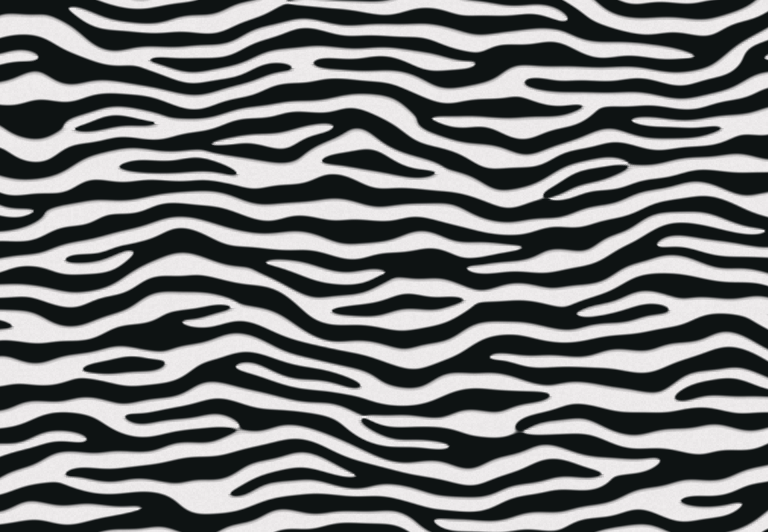
Reproduce this pattern procedurally as a WebGL 2 fragment shader.

```glsl
#version 300 es
precision highp float;
// Zebra hide: dark wavy bands on pale paper, forking and tapering at random.
// A complex wave runs up the canvas; scattered whirls twist its phase, so that
// bands split, merge or end there. The real part, plus a bias, is the ink.

uniform vec2 u_resolution;
out vec4 fragColor;

const float TAU = 6.2831853;
const float BANDS = 17.0;                 // bands per canvas height
const vec2 CELL = vec2(0.19, 0.118);      // one fork per cell
const float STRETCH = 0.46;               // below 1 draws forks out sideways
const float CORE = 0.006;                 // roundness of band tips
const vec3 INK = vec3(0.055, 0.073, 0.075);
const vec3 PAPER = vec3(0.925, 0.915, 0.917);

vec2 hash2(vec2 cell) {
  vec3 h = fract(cell.xyx * vec3(0.1031, 0.1030, 0.0973));
  h += dot(h, h.yzx + 33.33);
  return fract((h.xx + h.yz) * h.zy);
}

vec2 complexMul(vec2 a, vec2 b) {
  return vec2(a.x * b.x - a.y * b.y, a.x * b.y + a.y * b.x);
}

// Layered sines: shared hills and small ripples of the bands.
float undulation(vec2 p) {
  return 0.024 * sin(6.8 * p.x + 1.8 * sin(4.0 * p.y) + 0.6)
       + 0.015 * sin(13.5 * p.x + 8.0 * p.y + 2.1)
       + 0.007 * sin(27.0 * p.x - 15.0 * p.y + 4.0)
       + 0.002 * sin(55.0 * p.x + 31.0 * p.y);
}

// Layered sines: where bands swell and where they thin out.
float swelling(vec2 p) {
  return 0.22 * sin(17.0 * p.x + 3.0 * sin(11.0 * p.y + 1.0))
       + 0.19 * sin(29.0 * p.x - 41.0 * p.y + 2.0 * sin(7.0 * p.x))
       + 0.10 * sin(53.0 * p.x + 37.0 * p.y);
}

// Phase twist of all forks; neighbouring cells turn opposite ways.
vec2 forkTwist(vec2 p, float aspect) {
  vec2 twist = vec2(1.0, 0.0);
  int columns = int(ceil(aspect / CELL.x));
  int rows = int(ceil(1.0 / CELL.y));
  for (int row = -1; row <= rows; row++) {
    for (int column = -1; column <= columns; column++) {
      vec2 cell = vec2(column, row);
      vec2 center = (cell + 0.08 + 0.84 * hash2(cell + 17.0)) * CELL;
      vec2 offset = (p - center) * vec2(STRETCH, 1.0);
      offset *= inversesqrt(dot(offset, offset) + CORE * CORE);
      offset.y *= ((row + column) & 1) == 0 ? 1.0 : -1.0;
      twist = complexMul(twist, offset);
    }
  }
  return twist;
}

// Positive inside the dark bands.
float inkField(vec2 p, float aspect) {
  float phase = TAU * BANDS * (p.y + undulation(p));
  vec2 wave = complexMul(vec2(cos(phase), sin(phase)), forkTwist(p, aspect));
  return wave.x + 0.06 + swelling(p);
}

// Faint fibre mottling of the paper.
float paperGrain(vec2 p) {
  float fibre = sin(190.0 * p.x + 5.0 * sin(83.0 * p.y))
              * sin(240.0 * p.y + 4.0 * sin(71.0 * p.x));
  float speck = hash2(floor(p * 350.0)).x - 0.5;
  return 0.006 * fibre + 0.022 * speck;
}

void main() {
  vec2 p = gl_FragCoord.xy / u_resolution.y;
  float aspect = u_resolution.x / u_resolution.y;

  // Turn the field into an approximate distance to the band edge.
  float field = inkField(p, aspect);
  vec2 slope = vec2(dFdx(field), dFdy(field)) * u_resolution.y;
  float steepness = max(length(slope), 30.0);
  float edgeDistance = field / steepness;

  // Crisp bands, with a thin soft shadow on the paper below them.
  float ink = smoothstep(-0.0029, 0.0029, edgeDistance);
  float below = smoothstep(-0.3, 0.9, slope.y / steepness);
  float shadow = 0.26 * below * smoothstep(-0.0085, 0.0, edgeDistance);

  vec3 paper = (PAPER + paperGrain(p)) * (1.0 - shadow);
  fragColor = vec4(mix(paper, INK, ink), 1.0);
}
```
